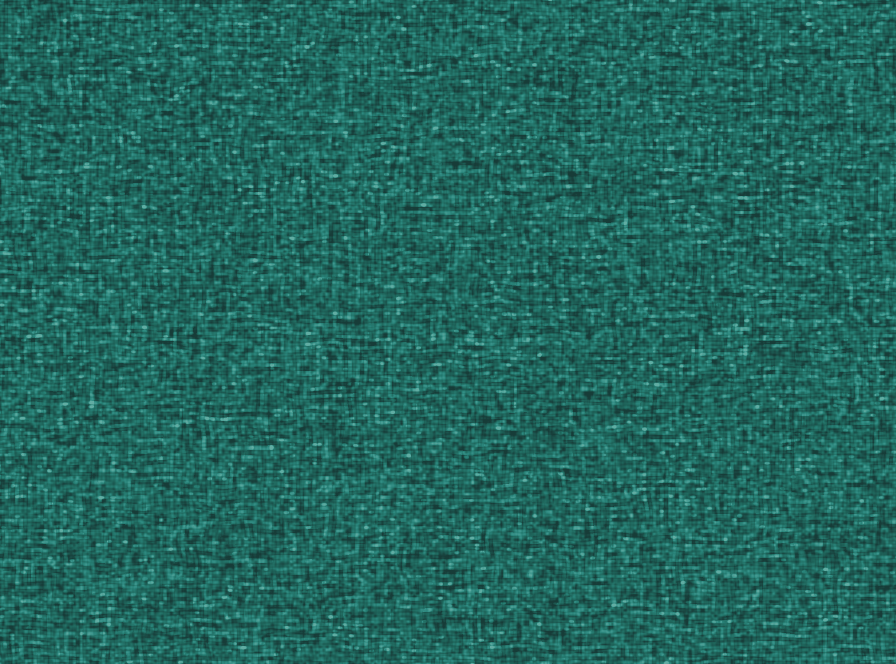
Give the GLSL for this texture, as a WebGL 1 fragment shader.

```glsl
precision highp float;
// Teal woven cloth with crisp knotty yarns, dark crevices and pale flecks.
uniform vec2 u_resolution;

const float TAU = 6.2831853;
const vec2 THREADS = vec2(168.0, 177.0); // warp and weft threads per canvas height

float hash(vec2 cell) {
  vec3 h = fract(cell.xyx * vec3(0.1031, 0.1030, 0.0973));
  h += dot(h, h.yzx + 33.33);
  return fract((h.x + h.y) * h.z);
}

// Smooth value noise, 0 to 1
float noise(vec2 p) {
  vec2 cell = floor(p);
  vec2 f = fract(p);
  f = f * f * (3.0 - 2.0 * f);
  float low = mix(hash(cell), hash(cell + vec2(1.0, 0.0)), f.x);
  float high = mix(hash(cell + vec2(0.0, 1.0)), hash(cell + vec2(1.0)), f.x);
  return mix(low, high, f.y);
}

// Noise centred on zero with a spread near one
float grain(vec2 p, vec2 frequency, float seed) {
  return (noise(p * frequency + seed) - 0.5) * 4.6;
}

// Brightness along one thread, each thread shifted at random
float yarn(float along, float thread, float seed) {
  float id = thread + seed;
  return noise(vec2(along + 17.0 * hash(vec2(id, seed)), id)) - 0.5;
}

// A bright thread shades its neighbour, so contrast stays local
float yarnRelief(float along, float across, float seed) {
  float thread = floor(across);
  return 3.8 * (yarn(along, thread, seed) - 0.5 * yarn(along, thread + 1.0, seed));
}

// Short pale dashes scattered over the crossings
float flecks(vec2 q, float density) {
  vec2 f = fract(q) - 0.5;
  float present = smoothstep(1.0 - density, 1.0, hash(floor(q) + 71.0));
  return present * (1.0 - smoothstep(0.3, 0.6, length(f * vec2(0.9, 1.0))));
}

// Sparse dark crevices, stretched by the given frequency
float gaps(vec2 p, vec2 frequency, float seed) {
  return smoothstep(0.7, 0.93, noise(p * frequency + seed));
}

// Brightness of the cloth in spreads from its mean
float weaveTone(vec2 p) {
  vec2 sway = vec2(noise(p * vec2(38.0, 27.0)), noise(p * vec2(24.0, 42.0) + 40.0));
  vec2 bent = p + (sway - 0.5) * 0.005;
  vec2 q = bent * THREADS;

  // Long slubs and short knots on the yarns of both directions
  float weft = 0.35 * yarnRelief(bent.x * 17.0, q.y, 11.0)
             + 0.49 * yarnRelief(bent.x * 82.0, q.y, 223.0);
  float warp = 0.25 * yarnRelief(bent.y * 17.0, q.x, 437.0)
             + 0.33 * yarnRelief(bent.y * 78.0, q.x, 653.0);
  float fibre = 0.58 * grain(p, vec2(205.0, 235.0), 91.0);

  // Faint regular rows and columns of the weave
  float rows = 0.32 * cos(TAU * (q.y - 0.5));
  float columns = 0.24 * cos(TAU * (q.x - 0.5));

  float tone = weft + warp + fibre + rows + columns;
  tone -= 0.95 * gaps(bent, vec2(44.0, 175.0), 131.0);
  tone -= 0.95 * gaps(bent, vec2(175.0, 52.0), 157.0);
  float patch = smoothstep(0.25, 0.8, noise(bent * vec2(36.0, 105.0) + 83.0));
  tone += 2.2 * flecks(q * vec2(0.75, 1.0), 0.15) * (0.4 + 0.8 * patch);
  return tone + 0.08;
}

// Dye colours from deep shadow to pale fibre
vec3 dye(float tone) {
  vec3 colour = mix(vec3(0.09, 0.235, 0.22), vec3(0.10, 0.28, 0.26), smoothstep(-2.6, -1.7, tone));
  colour = mix(colour, vec3(0.11, 0.35, 0.32), clamp((tone + 1.7) / 0.9, 0.0, 1.0));
  colour = mix(colour, vec3(0.12, 0.40, 0.36), clamp((tone + 0.8) / 0.8, 0.0, 1.0));
  colour = mix(colour, vec3(0.14, 0.45, 0.41), clamp(tone / 0.7, 0.0, 1.0));
  colour = mix(colour, vec3(0.15, 0.50, 0.46), clamp((tone - 0.7) / 0.65, 0.0, 1.0));
  colour = mix(colour, vec3(0.21, 0.565, 0.53), clamp((tone - 1.35) / 0.8, 0.0, 1.0));
  return mix(colour, vec3(0.38, 0.68, 0.64), clamp((tone - 2.15) / 1.6, 0.0, 1.0));
}

void main() {
  // Four samples per pixel keep the fine threads smooth
  vec3 sum = vec3(0.0);
  for (int i = 0; i < 2; i++) {
    for (int j = 0; j < 2; j++) {
      vec2 offset = vec2(float(i), float(j)) * 0.5 - 0.25;
      sum += dye(1.1 * weaveTone((gl_FragCoord.xy + offset) / u_resolution.y));
    }
  }
  gl_FragColor = vec4(sum * 0.25, 1.0);
}
```
